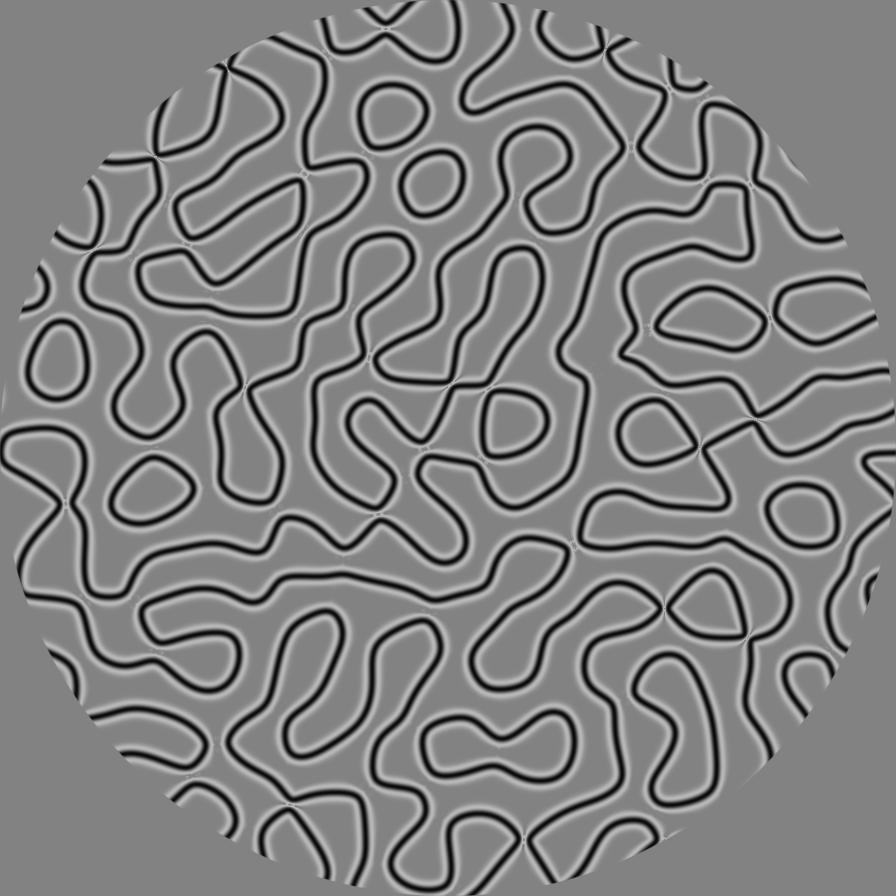
Write a WebGL 1 fragment shader that draws this pattern.

```glsl
precision highp float;
// Meandering dark lines with pale halos inside a grey disc.
// The lines are the zero contours of a sum of random plane waves; a few Newton
// steps give the distance to them, which is shaped by a Mexican-hat profile.
uniform vec2 u_resolution;

const float WAVENUMBER = 62.0;
const float LINE_SIGMA = 0.0043;
const float GREY = 0.51;

float hash(float n) {
  return fract(sin(n * 12.9898 + 4.137) * 4375.8545);
}

// Band-limited noise: value in x, gradient in yz.
vec3 waveField(vec2 p) {
  vec3 sum = vec3(0.0);
  for (int i = 0; i < 32; i++) {
    float n = float(i);
    float angle = 2.39996 * n + 0.3 * hash(n + 71.0);
    vec2 k = WAVENUMBER * mix(0.77, 1.23, hash(n + 7.0)) * vec2(cos(angle), sin(angle));
    float phase = dot(k, p) + 6.28318 * hash(n + 31.0);
    sum += vec3(sin(phase), k * cos(phase));
  }
  return sum;
}

// Signed step towards the contour along the gradient, at most a quarter wave.
float contourStep(vec3 field) {
  return atan(WAVENUMBER * field.x / max(length(field.yz), 0.001)) / WAVENUMBER;
}

float contourDistance(vec2 p) {
  vec2 q = p;
  for (int i = 0; i < 2; i++) {
    vec3 field = waveField(q);
    q -= contourStep(field) * field.yz / max(length(field.yz), 0.001);
  }
  // The remaining error keeps unsettled points from looking too close.
  return length(q - p) + abs(contourStep(waveField(q)));
}

// Second derivative of a Gaussian: peak in the middle, opposite side lobes.
float mexicanHat(float x) {
  return (1.0 - x * x) * exp(-0.5 * x * x);
}

void main() {
  float size = min(u_resolution.x, u_resolution.y);
  vec2 p = (gl_FragCoord.xy - 0.5 * u_resolution) / size;

  float pixel = 1.0 / size;
  float disc = 1.0 - smoothstep(0.5 - pixel, 0.5 + pixel, length(p));
  float line = mexicanHat(contourDistance(p) / LINE_SIGMA);

  gl_FragColor = vec4(vec3(GREY - 0.47 * line * disc), 1.0);
}
```
